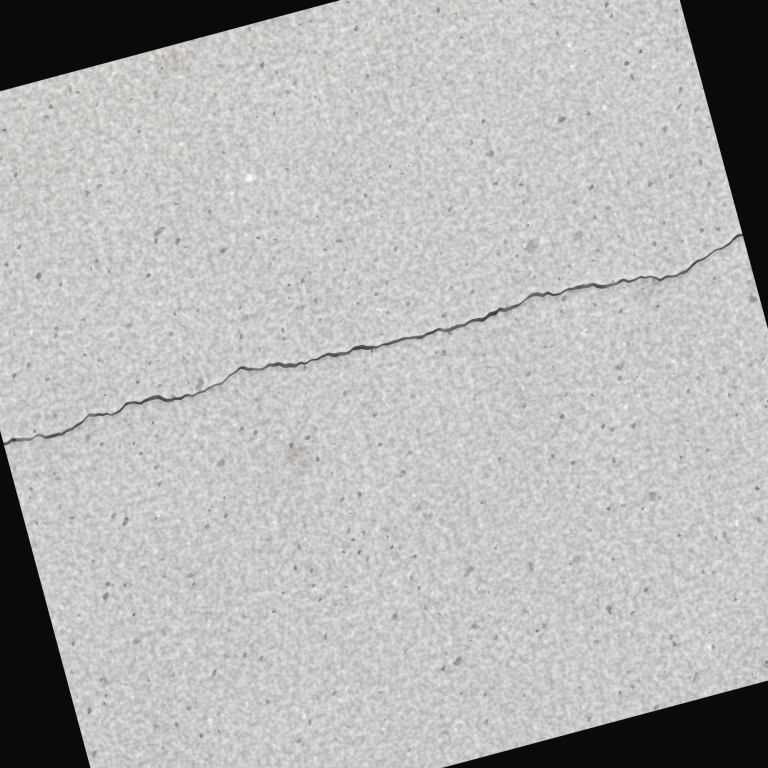
This texture is drawn by a Shadertoy shader. Its source:

```glsl
// Draws a tilted pale concrete slab on black, crossed by one thin jagged crack.
#define TILT 0.2618
#define SLAB_CENTER vec2(0.502, 0.498)
#define SLAB_HALF 0.5
#define BASE_TONE 0.79
#define GRAIN_FREQ 88.0
#define GRAIN_AMOUNT 0.10
#define SPECK_AMOUNT 0.24
#define CRACK_WIDTH 0.0015
#define CRACK_DARKNESS 0.62
#define BACKDROP vec3(0.04)

const int CRACK_STEPS = 16;
// Crack heights at even steps across the canvas
const float CRACK_HEIGHT[17] = float[17](
    0.424, 0.431, 0.458, 0.476, 0.482, 0.519, 0.526, 0.542, 0.553,
    0.564, 0.587, 0.612, 0.627, 0.633, 0.642, 0.678, 0.711);

vec2 hash2(vec2 p) {
    vec3 q = fract(p.xyx * vec3(0.1031, 0.1030, 0.0973));
    q += dot(q, q.yzx + 33.33);
    return fract((q.xx + q.yz) * q.zy);
}

float cornerSlope(vec2 cell, vec2 offset) {
    float angle = 6.2832 * hash2(cell).x;
    return dot(vec2(cos(angle), sin(angle)), offset);
}

float gradientNoise(vec2 p) {
    vec2 i = floor(p), f = p - i;
    vec2 w = f * f * f * (f * (f * 6.0 - 15.0) + 10.0);
    vec2 e = vec2(0.0, 1.0);
    return mix(mix(cornerSlope(i, f), cornerSlope(i + e.yx, f - e.yx), w.x),
               mix(cornerSlope(i + e, f - e), cornerSlope(i + e.yy, f - e.yy), w.x), w.y);
}

// Sandy relief from three octaves
float grain(vec2 p) {
    return 0.85 * gradientNoise(p * GRAIN_FREQ)
         + 1.15 * gradientNoise(p * GRAIN_FREQ * 1.9 + 17.3)
         + 0.65 * gradientNoise(p * GRAIN_FREQ * 3.3 + 41.7);
}

// Scattered irregular spots, at most one per cell
float specks(vec2 p, float freq, float density, float size) {
    p = p * freq + 0.15 * gradientNoise(p * freq * 4.0);
    vec2 cell = floor(p);
    float cover = 0.0;
    for (int y = -1; y <= 1; y++) {
        for (int x = -1; x <= 1; x++) {
            vec2 id = cell + vec2(x, y);
            vec2 place = hash2(id + 7.1), kind = hash2(id + 63.7);
            float radius = size * mix(0.5, 1.2, kind.y);
            float spot = 1.0 - smoothstep(radius * 0.4, radius * 1.2, length(p - id - place));
            cover = max(cover, spot * step(kind.x, density) * mix(0.3, 1.0, place.x));
        }
    }
    return cover;
}

// Soft round mark with a ragged rim
float blotch(vec2 uv, vec2 center, float radius) {
    float d = length(uv - center) / radius + 0.8 * gradientNoise(uv * 95.0);
    return 1.0 - smoothstep(0.35, 1.2, d);
}

float crackLine(float x) {
    float s = clamp(x, 0.0, 0.9999) * float(CRACK_STEPS);
    int i = int(s);
    float wobble = 0.008 * gradientNoise(vec2(x * 34.0, 2.5))
                 + 0.004 * gradientNoise(vec2(x * 95.0, 8.5));
    return mix(CRACK_HEIGHT[i], CRACK_HEIGHT[i + 1], fract(s)) + wobble;
}

void mainImage(out vec4 fragColor, in vec2 fragCoord) {
    vec2 uv = fragCoord / iResolution.xy;
    float pixel = 1.0 / iResolution.y;
    float c = cos(TILT), s = sin(TILT);
    vec2 slab = mat2(c, -s, s, c) * (uv - SLAB_CENTER);

    // Stone tone: grain, broad mottling, dark and bright specks
    float tone = BASE_TONE + GRAIN_AMOUNT * grain(slab);
    tone += 0.018 * gradientNoise(slab * 9.0) + 0.012 * (uv.y - 0.5);
    tone -= SPECK_AMOUNT * specks(slab, 46.0, 0.30, 0.15);
    tone -= SPECK_AMOUNT * 0.9 * specks(slab + 3.0, 19.0, 0.22, 0.10);
    tone += 0.12 * specks(slab + 9.0, 40.0, 0.20, 0.13);

    // Individual marks
    tone -= 0.25 * blotch(uv, vec2(0.051, 0.640), 0.006);
    tone -= 0.20 * blotch(uv, vec2(0.640, 0.798), 0.006);
    tone -= 0.14 * blotch(uv, vec2(0.693, 0.677), 0.010);
    tone -= 0.20 * blotch(uv, vec2(0.979, 0.612), 0.007);
    tone += 0.18 * blotch(uv, vec2(0.922, 0.158), 0.007);
    tone += 0.14 * blotch(uv, vec2(0.325, 0.769), 0.008);
    float rust = blotch(uv, vec2(0.388, 0.407), 0.020)
               + 0.7 * blotch(uv, vec2(0.845, 0.620), 0.020)
               + 0.5 * blotch(uv, vec2(0.225, 0.922), 0.025);
    tone -= 0.07 * rust;

    // Crack with uneven width, a pale upper lip and soft lower shade
    float across = (uv.y - crackLine(uv.x)) * c;
    float width = CRACK_WIDTH * (1.0 + 1.1 * gradientNoise(vec2(uv.x * 38.0, 5.5)));
    float soft = max(pixel, 0.0012);
    float crack = 1.0 - smoothstep(width - 0.5 * soft, width + soft, abs(across));
    float strength = 0.85 + 0.5 * gradientNoise(vec2(uv.x * 60.0, 11.5));
    tone += 0.04 * exp(-pow((across - 0.005) / 0.003, 2.0));
    tone -= 0.06 * exp(-pow((across + 0.003) / 0.004, 2.0));
    tone *= 1.0 - CRACK_DARKNESS * crack * clamp(strength, 0.0, 1.0);

    // Cool stone with warmer patches toward the upper left
    float warmth = 0.55 * smoothstep(0.1, 0.9, uv.y - 0.6 * uv.x)
                 + 0.45 * gradientNoise(slab * 45.0 + 5.0) + rust;
    vec3 color = tone * mix(vec3(0.992, 1.0, 1.006), vec3(1.016, 1.0, 0.972), clamp(warmth, 0.0, 1.4));

    // Slab outline
    float edge = max(abs(slab.x), abs(slab.y)) - SLAB_HALF;
    color = mix(color, BACKDROP, smoothstep(-0.7 * pixel, 0.7 * pixel, edge));
    fragColor = vec4(clamp(color, 0.0, 1.0), 1.0);
}
```
